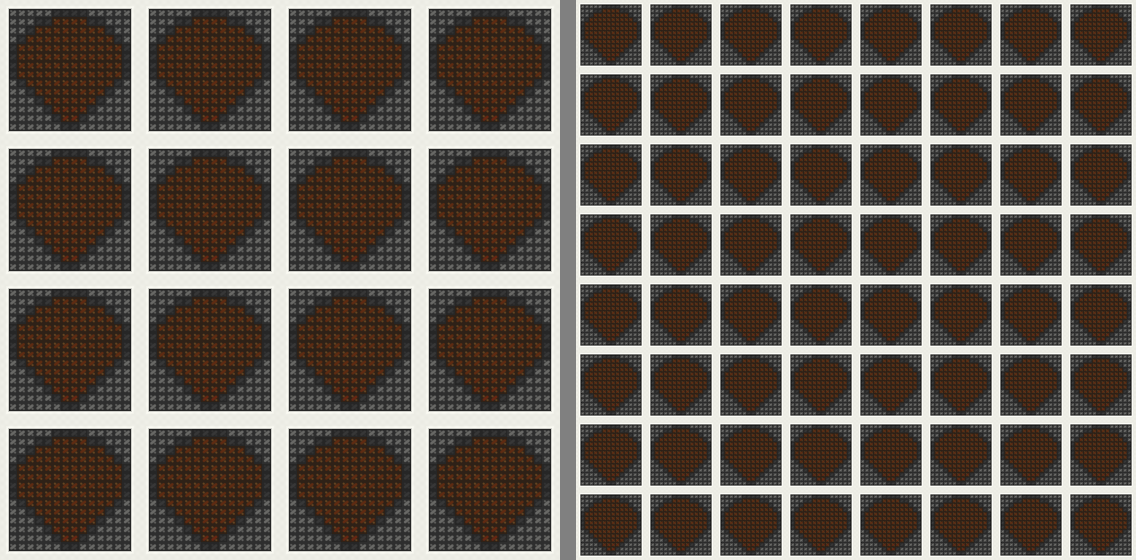
Left: one tile. Right: repeated 2 by 2.
Reproduce this pattern procedurally as a WebGL 1 fragment shader.

```glsl
precision mediump float;
// Four by four dark stitched squares on cream cloth, each with a rust pointed motif.

uniform vec2 u_resolution;

#define TILES 4.0
#define CELLS 14.0
#define CREAM vec3(0.93, 0.93, 0.90)
#define GREY_CLOTH vec3(0.18, 0.18, 0.18)
#define GREY_THREAD vec3(0.41, 0.41, 0.40)
#define BROWN_CLOTH vec3(0.18, 0.13, 0.09)
#define RUST vec3(0.37, 0.17, 0.07)
#define GOLD vec3(0.40, 0.27, 0.13)
#define SOFTNESS 0.09
#define WEAVE 0.010

const float TAU = 6.2831853;

// 1 when the cell (counted from the top left) lies inside the motif
float motif(vec2 cell) {
  float row = cell.y;
  float halfWidth = min(min(2.0 * row, row + 2.0), min(6.0, 13.0 - row));
  return step(abs(cell.x + 0.5 - CELLS * 0.5), halfWidth - 0.25);
}

// 1 when any of the four neighbours lies inside the motif
float besideMotif(vec2 cell) {
  vec2 e = vec2(1.0, 0.0);
  return max(max(motif(cell + e.xy), motif(cell - e.xy)),
             max(motif(cell + e.yx), motif(cell - e.yx)));
}

float segmentDistance(vec2 p, vec2 a, vec2 b) {
  vec2 ab = b - a;
  return length(p - a - ab * clamp(dot(p - a, ab) / dot(ab, ab), 0.0, 1.0));
}

float coverage(float d, float soft) {
  return 1.0 - smoothstep(-soft, soft, d);
}

// One cross stitch: a thick upper leg over a thinner lower leg
vec3 crossStitch(vec2 p, vec3 cloth, vec3 upper, vec3 lower, float soft) {
  float under = segmentDistance(p, vec2(0.27, 0.27), vec2(0.73, 0.73)) - 0.11;
  float over = segmentDistance(p, vec2(0.31, 0.66), vec2(0.69, 0.36)) - 0.15;
  vec3 color = mix(cloth, lower, coverage(under, soft));
  color = mix(color, cloth, 0.6 * coverage(over - 0.06, soft));
  return mix(color, upper, coverage(over, soft));
}

vec3 stitchedCell(vec2 cell, vec2 p, float soft) {
  float inside = motif(cell);
  float outline = besideMotif(cell) * (1.0 - inside);
  float tip = smoothstep(9.0, 12.0, cell.y);

  vec3 cloth = mix(GREY_CLOTH * (1.0 - 0.18 * outline), BROWN_CLOTH, inside);
  vec3 grey = mix(GREY_THREAD, GREY_CLOTH * 1.2, outline);
  vec3 rust = RUST + tip * vec3(0.03, -0.02, 0.0);
  vec3 upper = mix(grey, rust, inside);
  vec3 lower = mix(grey * 0.9, GOLD, inside);
  return crossStitch(p, cloth, upper, lower, soft);
}

void main() {
  vec2 uv = gl_FragCoord.xy / u_resolution;
  float cellsAcross = TILES * (CELLS + 2.0);
  float pixel = cellsAcross / min(u_resolution.x, u_resolution.y);
  float soft = max(SOFTNESS, 0.6 * pixel);

  // Cell coordinates inside a tile, y downwards, with a one-cell margin
  vec2 tile = fract(uv * TILES);
  vec2 grid = vec2(tile.x, 1.0 - tile.y) * (CELLS + 2.0) - 1.0;
  vec2 cell = clamp(floor(grid), 0.0, CELLS - 1.0);

  // Signed distance to the square, in cells
  vec2 q = abs(grid - CELLS * 0.5) - CELLS * 0.5;
  float edge = max(q.x, q.y);

  // Cream cloth with a faint weave and a lighter rim
  vec2 wave = sin(uv * cellsAcross * TAU);
  vec3 color = CREAM + WEAVE * wave.x * wave.y;
  color += 0.05 * (1.0 - smoothstep(0.15, 0.4, edge));

  // Stitched square with a darkened edge
  vec3 square = stitchedCell(cell, grid - cell, soft);
  square *= mix(0.7, 1.0, smoothstep(0.0, 0.25, -edge));
  color = mix(color, square, coverage(edge, 0.6 * pixel));

  gl_FragColor = vec4(color, 1.0);
}
```
